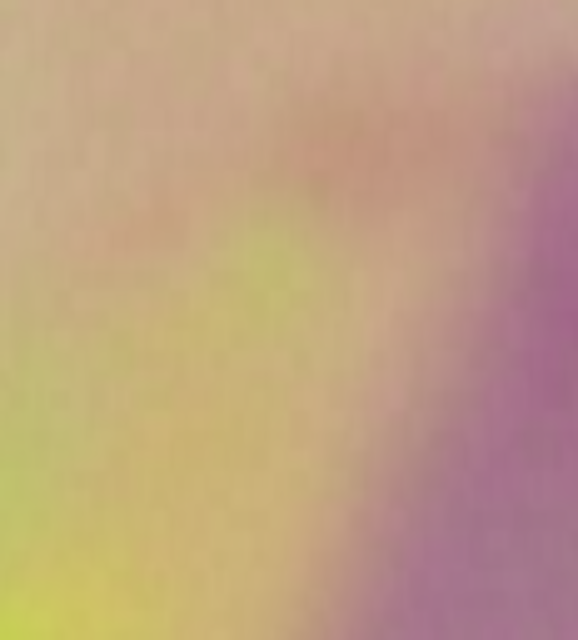
Reproduce this background procedurally as a WebGL 2 fragment shader.

```glsl
#version 300 es
precision highp float;
// Soft blurred wash of tan, olive and mauve with a faint blocky grain.
uniform vec2 u_resolution;
out vec4 fragColor;

float hash(vec2 p) {
    p = fract(p * vec2(0.1031, 0.1130));
    p += dot(p, p.yx + 33.33);
    return fract((p.x + p.y) * p.x * 57.0);
}

// Cells with flat centres and narrow softened borders, in -0.5..0.5
float blockNoise(vec2 p) {
    vec2 cell = floor(p);
    vec2 f = smoothstep(0.3, 0.7, fract(p));
    float low = mix(hash(cell), hash(cell + vec2(1, 0)), f.x);
    float high = mix(hash(cell + vec2(0, 1)), hash(cell + vec2(1, 1)), f.x);
    return mix(low, high, f.y) - 0.5;
}

// Tilted elliptical Gaussian, 1 at its centre
float glow(vec2 p, vec2 centre, vec2 radius, float tilt) {
    vec2 d = p - centre;
    float c = cos(tilt), s = sin(tilt);
    d = vec2(c * d.x + s * d.y, c * d.y - s * d.x) / radius;
    return exp(-dot(d, d));
}

void main() {
    vec2 uv = gl_FragCoord.xy / u_resolution;

    // Warm ground: ochre below, dusty tan above
    vec3 color = mix(vec3(0.80, 0.70, 0.46), vec3(0.78, 0.66, 0.54), smoothstep(0.1, 0.8, uv.y));
    color = mix(color, vec3(0.78, 0.70, 0.55), 0.8 * glow(uv, vec2(0.0, 0.85), vec2(0.12, 0.4), 0.0));

    // Terracotta haze in the upper right
    color = mix(color, vec3(0.74, 0.56, 0.50), 0.85 * glow(uv, vec2(0.72, 0.76), vec2(0.32, 0.14), 0.35));
    color = mix(color, vec3(0.75, 0.58, 0.47), 0.6 * glow(uv, vec2(0.57, 0.76), vec2(0.12, 0.09), 0.5));
    color = mix(color, vec3(0.78, 0.63, 0.49), 0.6 * glow(uv, vec2(0.27, 0.65), vec2(0.16, 0.05), 0.45));

    // Beige column beside the mauve
    color = mix(color, vec3(0.78, 0.66, 0.53), 0.8 * glow(uv, vec2(0.67, 0.40), vec2(0.14, 0.24), -0.35));

    // Olive patch in the middle with its leftward tail
    color = mix(color, vec3(0.76, 0.74, 0.45), 0.9 * glow(uv, vec2(0.46, 0.57), vec2(0.11, 0.12), 0.0));
    color = mix(color, vec3(0.78, 0.72, 0.44), 0.75 * glow(uv, vec2(0.33, 0.48), vec2(0.19, 0.07), 0.3));

    // Green and yellow along the left edge and lower corner
    color = mix(color, vec3(0.76, 0.71, 0.49), 0.7 * glow(uv, vec2(0.10, 0.34), vec2(0.15, 0.13), 0.0));
    color = mix(color, vec3(0.79, 0.71, 0.43), 0.6 * glow(uv, vec2(0.30, 0.31), vec2(0.16, 0.08), 0.3));
    color = mix(color, vec3(0.74, 0.76, 0.42), 0.9 * glow(uv, vec2(0.0, 0.20), vec2(0.13, 0.26), 0.0));
    color = mix(color, vec3(0.81, 0.77, 0.38), 0.9 * glow(uv, vec2(0.12, 0.02), vec2(0.19, 0.14), 0.0));
    color = mix(color, vec3(0.78, 0.83, 0.32), 0.8 * glow(uv, vec2(0.0), vec2(0.10, 0.06), 0.0));
    color = mix(color, vec3(0.80, 0.69, 0.49), 0.6 * glow(uv, vec2(0.44, 0.10), vec2(0.12, 0.16), -0.3));

    // Mauve side, its border leaning right toward the top
    float border = uv.x - 0.57 - 0.46 * uv.y;
    float mauve = smoothstep(-0.20, 0.18, border) * (1.0 - smoothstep(0.84, 1.0, uv.y));
    color = mix(color, vec3(0.65, 0.45, 0.54), mauve);
    color = mix(color, vec3(0.63, 0.40, 0.53), 0.8 * glow(uv, vec2(1.0, 0.50), vec2(0.09, 0.22), 0.0));
    color = mix(color, vec3(0.64, 0.47, 0.56), 0.6 * glow(uv, vec2(0.90, 0.08), vec2(0.22, 0.18), 0.0));
    color = mix(color, vec3(0.75, 0.62, 0.58), 0.7 * glow(uv, vec2(0.96, 0.97), vec2(0.20, 0.08), 0.2));

    // Faint blocky variation in brightness and hue
    float shade = blockNoise(uv * vec2(29, 32)) + 0.6 * blockNoise(uv * vec2(58, 21) + 40.0);
    float tint = blockNoise(uv * vec2(15, 16) + 90.0);
    color += 0.014 * shade + 0.025 * tint * vec3(0.5, -0.5, 0.6);

    fragColor = vec4(color, 1.0);
}
```
